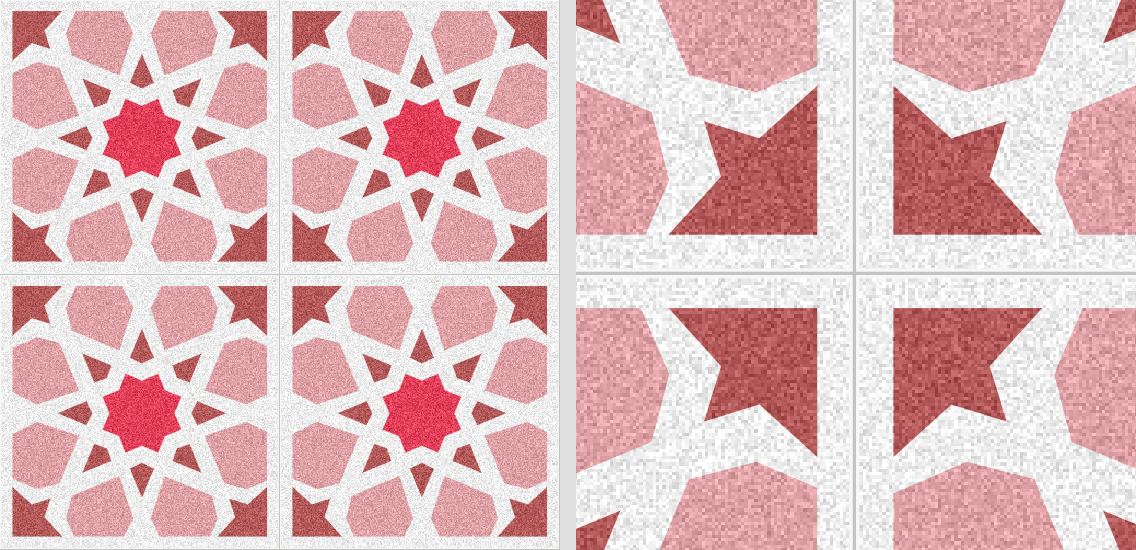
Left: the whole. Right: its middle third, enlarged.
Give the GLSL for this pattern, as a WebGL 1 fragment shader.

```glsl
precision highp float;
// Grainy ceramic tiles with an eight-fold star rosette, two by two, parted by fine joints.

#define REPEATS 2.0
#define TILE vec2(384.0, 376.5)
#define FRAME_CENTER vec2(191.7, 186.6)
#define FRAME_HALF vec2(174.6, 171.5)
#define ROSETTE_CENTER vec2(194.6, 189.2)
#define GRAIN_CELLS vec2(512.0, 502.0)
#define GRAIN_STRENGTH 0.14
#define WHITE vec3(0.935, 0.935, 0.935)
#define PINK vec3(0.87, 0.635, 0.65)
#define MAROON vec3(0.705, 0.35, 0.35)
#define CRIMSON vec3(0.885, 0.25, 0.35)
#define JOINT vec3(0.77, 0.77, 0.765)

uniform vec2 u_resolution;

const float PI = 3.14159;

float hash(vec2 cell) {
  vec3 h = fract(cell.xyx * vec3(0.1031, 0.1030, 0.0973));
  h += dot(h, h.yzx + 33.33);
  return fract((h.x + h.y) * h.z);
}

// Signed distance to the line a-b, positive on its right side.
float edge(vec2 p, vec2 a, vec2 b) {
  vec2 d = normalize(b - a);
  return dot(p - a, vec2(d.y, -d.x));
}

// Folds the plane into half of one eighth, mirrored about the x axis.
vec2 foldSector(vec2 p) {
  float angle = abs(mod(atan(p.y, p.x) + PI / 8.0, PI / 4.0) - PI / 8.0);
  return length(p) * vec2(cos(angle), sin(angle));
}

// Folds the plane into the wedge between the x axis and the diagonal.
vec2 foldWedge(vec2 p) {
  p = abs(p);
  return vec2(max(p.x, p.y), min(p.x, p.y));
}

float centerStar(vec2 s) {
  return edge(s, vec2(44.5, 0.0), vec2(54.0, 22.4));
}

float kite(vec2 s) {
  vec2 shoulder = vec2(76.0, 16.5);
  return max(edge(s, vec2(115.5, 0.0), shoulder), edge(s, shoulder, vec2(68.0, 0.0)));
}

float petal(vec2 w) {
  vec2 inner = vec2(86.0, 31.0);
  vec2 low = vec2(144.0, 12.0);
  vec2 high = vec2(144.0, 104.0);
  vec2 side = vec2(113.0, 96.0);
  float d = max(edge(w, inner, low), edge(w, low, vec2(174.0, 27.0)));
  d = max(d, edge(w, vec2(174.0, 91.0), high));
  return max(d, max(edge(w, high, side), edge(w, side, inner)));
}

float cornerStar(vec2 c) {
  vec2 notch = vec2(44.0, 26.5);
  return min(edge(c, vec2(68.0, 0.0), notch), edge(c, notch, vec2(52.0, 52.5)));
}

void main() {
  vec2 uv = gl_FragCoord.xy / u_resolution;
  vec2 cellUv = fract(uv * REPEATS);
  vec2 p = vec2(cellUv.x, 1.0 - cellUv.y) * TILE;
  float pixel = TILE.x * REPEATS / u_resolution.x;

  // Shapes, cut by the inner frame
  vec2 inset = FRAME_HALF - abs(p - FRAME_CENTER);
  float frame = -min(inset.x, inset.y);
  vec2 sector = foldSector(p - ROSETTE_CENTER);
  vec2 wedge = foldWedge(p - ROSETTE_CENTER);
  float pinkShape = max(petal(wedge), frame);
  float maroonShape = min(kite(sector), max(cornerStar(foldWedge(inset)), frame));

  vec3 color = WHITE;
  color = mix(color, PINK, clamp(0.5 - pinkShape / pixel, 0.0, 1.0));
  color = mix(color, MAROON, clamp(0.5 - maroonShape / pixel, 0.0, 1.0));
  color = mix(color, CRIMSON, clamp(0.5 - centerStar(sector) / pixel, 0.0, 1.0));

  // Grain with a triangular spread
  vec2 cell = mod(floor(uv * GRAIN_CELLS), GRAIN_CELLS);
  float grain = hash(cell) + hash(cell + 719.0) - 1.0;
  color += grain * GRAIN_STRENGTH;

  // Joint: a grey hairline between two pale bevels
  vec2 toJoint = abs(mod(p + 0.75 + TILE * 0.5, TILE) - TILE * 0.5);
  float joint = min(toJoint.x, toJoint.y);
  color = mix(color, vec3(0.97), clamp(0.5 - (joint - 2.25) / pixel, 0.0, 1.0));
  color = mix(color, JOINT, clamp(0.5 - (joint - 0.75) / pixel, 0.0, 1.0));

  gl_FragColor = vec4(clamp(color, 0.0, 1.0), 1.0);
}
```
